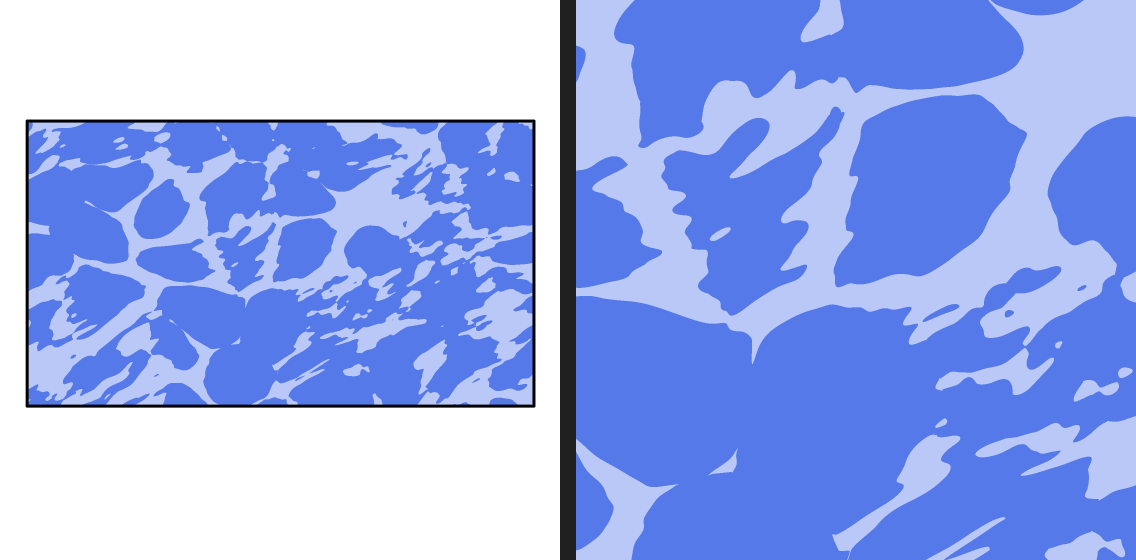
Left, the full canvas; right, a detail of the centre.
A WebGL 1 fragment shader for this texture:

```glsl
precision highp float;

// A framed panel of cartoon water: flat blue with pale webs of light.
// The webs are warped Voronoi borders with rounded junctions and varying width,
// torn into slanted flecks by stretched noise. All noise wraps at the canvas edge.

uniform vec2 u_resolution;

const vec3 PAPER = vec3(1.0);
const vec3 INK = vec3(0.005, 0.005, 0.01);
const vec3 WATER = vec3(0.333, 0.475, 0.91);
const vec3 GLINT = vec3(0.725, 0.785, 0.97);

const vec2 PANEL_CENTER = vec2(0.501, 0.5293);
const vec2 PANEL_HALF = vec2(0.4525, 0.2545);
const float FRAME_HALF_WIDTH = 0.0027;
const int SAMPLES = 3;

vec2 hash2(vec2 p) {
  vec3 q = fract(p.xyx * vec3(0.1031, 0.1030, 0.0973));
  q += dot(q, q.yzx + 33.33);
  return fract((q.xx + q.yz) * q.zy);
}

// Two channels of smooth value noise that repeat after a whole period
vec2 wrapNoise(vec2 p, vec2 period, float seed) {
  vec2 cell = floor(p);
  vec2 f = fract(p);
  f = f * f * (3.0 - 2.0 * f);
  vec2 a = hash2(mod(cell, period) + seed);
  vec2 b = hash2(mod(cell + vec2(1.0, 0.0), period) + seed);
  vec2 c = hash2(mod(cell + vec2(0.0, 1.0), period) + seed);
  vec2 d = hash2(mod(cell + 1.0, period) + seed);
  return mix(mix(a, b, f.x), mix(c, d, f.x), f.y);
}

vec2 cellSite(vec2 cell, vec2 period, float jitter) {
  return cell + 0.5 + jitter * (hash2(mod(cell, period) + 17.0) - 0.5);
}

// Distance to the Voronoi border; the soft minimum fills in the corners
float webDistance(vec2 p, vec2 period, float jitter, float sharpness) {
  vec2 home = floor(p);
  vec2 nearCell = home;
  vec2 nearSite = vec2(0.0);
  float nearest = 100.0;
  for (int j = -1; j <= 1; j++) {
    for (int i = -1; i <= 1; i++) {
      vec2 cell = home + vec2(float(i), float(j));
      vec2 site = cellSite(cell, period, jitter) - p;
      float dist = dot(site, site);
      if (dist < nearest) {
        nearest = dist;
        nearCell = cell;
        nearSite = site;
      }
    }
  }
  float total = 0.0;
  for (int j = -2; j <= 2; j++) {
    for (int i = -2; i <= 2; i++) {
      vec2 site = cellSite(nearCell + vec2(float(i), float(j)), period, jitter) - p;
      vec2 gap = site - nearSite;
      if (dot(gap, gap) > 0.0001) {
        float border = dot(0.5 * (site + nearSite), normalize(gap));
        total += exp(-sharpness * border);
      }
    }
  }
  return -log(total) / sharpness;
}

// Fine noise stretched along a rising slant; whole-number shear keeps it wrapping
float slantedFlecks(vec2 uv) {
  vec2 q = vec2(24.0 * uv.x + 12.0 * uv.y, 64.0 * uv.y - 32.0 * uv.x);
  float coarse = wrapNoise(q, vec2(12.0, 32.0), 41.0).x;
  float fine = wrapNoise(2.0 * q, vec2(24.0, 64.0), 73.0).y;
  return 0.62 * coarse + 0.38 * fine - 0.5;
}

// 1 on the pale webs and flecks, 0 on open water
float glint(vec2 uv) {
  vec2 bend = wrapNoise(uv * 7.0, vec2(7.0), 5.0) - 0.5;
  vec2 ripple = wrapNoise(uv * 22.0, vec2(22.0), 29.0) - 0.5;
  vec2 warped = uv + 0.06 * bend + 0.012 * ripple;

  vec2 cells = vec2(8.0, 10.0);
  float web = webDistance(warped * cells, cells, 0.85, 9.0);
  vec2 broad = wrapNoise(uv * 9.0, vec2(9.0), 59.0);
  float width = mix(-0.10, 0.14, broad.x);

  float tearing = wrapNoise(warped * 5.0, vec2(5.0), 87.0).y;
  float tornAmount = mix(0.07, 0.75, smoothstep(0.42, 0.75, tearing));
  return step(0.0, width - web + tornAmount * slantedFlecks(warped));
}

float boxDistance(vec2 p, vec2 halfSize) {
  vec2 d = abs(p) - halfSize;
  return length(max(d, 0.0)) + min(max(d.x, d.y), 0.0);
}

void main() {
  float pixel = 1.0 / min(u_resolution.x, u_resolution.y);
  vec2 uv = gl_FragCoord.xy / u_resolution;
  float panel = boxDistance(uv - PANEL_CENTER, PANEL_HALF);
  vec3 color = PAPER;

  // Water, averaged over a small grid of samples for smooth edges
  if (panel < 0.0) {
    float light = 0.0;
    for (int j = 0; j < SAMPLES; j++) {
      for (int i = 0; i < SAMPLES; i++) {
        vec2 offset = (vec2(float(i), float(j)) + 0.5) / float(SAMPLES) - 0.5;
        light += glint(uv + offset / u_resolution);
      }
    }
    color = mix(WATER, GLINT, light / float(SAMPLES * SAMPLES));
  }

  // Frame
  float frame = clamp(0.5 - (abs(panel) - FRAME_HALF_WIDTH) / pixel, 0.0, 1.0);
  gl_FragColor = vec4(mix(color, INK, frame), 1.0);
}
```
